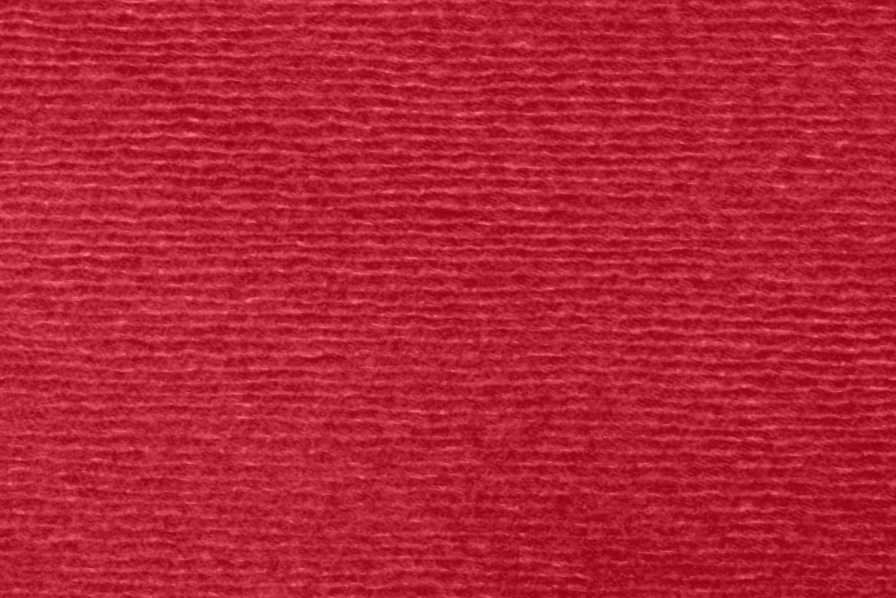
Give the GLSL for this texture, as a WebGL 1 fragment shader.

```glsl
precision highp float;
// Red ribbed paper: fine, nearly level ridges lit from above, with uneven relief.
// A wavering rib wave, crumbly grain, pale flecks and broad light are summed
// into one tone, which moves the colour along a deep-red to pink ramp.

uniform vec2 u_resolution;

const float RIB_COUNT = 44.0;
const float RIB_TILT = 0.012;
const float TAU = 6.2831853;
const vec3 MEAN_RED = vec3(0.705, 0.124, 0.200);
const vec3 TONE_STEP = vec3(0.060, 0.065, 0.063);

float hash(vec2 p) {
  return fract(sin(dot(p, vec2(127.1, 311.7))) * 43758.5453);
}

float valueNoise(vec2 p) {
  vec2 cell = floor(p);
  vec2 f = fract(p);
  f = f * f * (3.0 - 2.0 * f);
  float low = mix(hash(cell), hash(cell + vec2(1.0, 0.0)), f.x);
  float high = mix(hash(cell + vec2(0.0, 1.0)), hash(cell + vec2(1.0, 1.0)), f.x);
  return mix(low, high, f.y);
}

// Noise centred on zero, in the range -1 to 1
float signedNoise(vec2 p) {
  return 2.0 * valueNoise(p) - 1.0;
}

vec2 rotate(vec2 p, float angle) {
  float c = cos(angle);
  float s = sin(angle);
  return vec2(c * p.x - s * p.y, s * p.x + c * p.y);
}

// Position across the ribs, one unit per rib, bent by slow and fine wavering
float ribPosition(vec2 p) {
  float slow = 0.26 * signedNoise(p * vec2(4.0, 16.0));
  float fine = 0.20 * signedNoise(rotate(p, 0.3) * vec2(34.0, 46.0) + 31.0);
  return (p.y + RIB_TILT * p.x) * RIB_COUNT + slow + fine;
}

// Narrow bright crest with a steep, broader shadow below it
float ribProfile(float position) {
  float angle = TAU * position;
  return sin(angle) - 0.28 * cos(2.0 * angle) + 0.22 * sin(2.0 * angle);
}

// Relief fades in patches and towards the lower edge
float ribStrength(vec2 p) {
  float patches = valueNoise(p * vec2(2.2, 5.0) + 7.0);
  float breaks = valueNoise(p * vec2(11.0, RIB_COUNT) + 53.0);
  float height = smoothstep(-0.1, 0.4, p.y);
  return (0.45 + 0.5 * patches + 0.6 * breaks) * mix(0.5, 1.0, height);
}

// Crumbly grain at three sizes, each turned to hide the noise lattice
float paperGrain(vec2 p) {
  float coarse = 0.60 * signedNoise(rotate(p, 0.12) * vec2(45.0, 90.0) + 11.0);
  float medium = 0.85 * signedNoise(rotate(p, -0.25) * vec2(110.0, 160.0) + 23.0);
  float fine = 1.05 * signedNoise(rotate(p, 0.4) * vec2(220.0, 290.0) + 47.0);
  return coarse + medium + fine;
}

// Sparse pale fibres, strongest on the crests
float paleFlecks(vec2 p, float crest) {
  float fibre = valueNoise(rotate(p, 0.08) * vec2(80.0, 180.0) + 71.0);
  return smoothstep(0.66, 0.95, fibre) * (0.25 + 0.75 * smoothstep(-0.2, 0.9, crest));
}

// Light falls from the left; the lower right is darkest
float broadLight(vec2 p, float across) {
  float slope = mix(0.44, -0.34, smoothstep(0.0, 1.0, across));
  float clouds = 0.32 * signedNoise(rotate(p, 0.5) * vec2(2.5, 3.5) + 89.0);
  float corner = across * (1.0 - smoothstep(0.0, 0.35, p.y));
  return slope + clouds - 0.3 * corner;
}

void main() {
  vec2 p = gl_FragCoord.xy / u_resolution.y;
  float across = gl_FragCoord.x / u_resolution.x;

  float crest = ribProfile(ribPosition(p));
  float tone = 1.0 * crest * ribStrength(p);
  tone += paperGrain(p);
  tone += 1.9 * paleFlecks(p, crest);
  tone += broadLight(p, across);

  // Limit the darkest shadows while leaving the highlights open
  tone = max(tone, -1.4 + 0.3 * (tone + 1.4));
  gl_FragColor = vec4(clamp(MEAN_RED + TONE_STEP * tone, 0.0, 1.0), 1.0);
}
```
